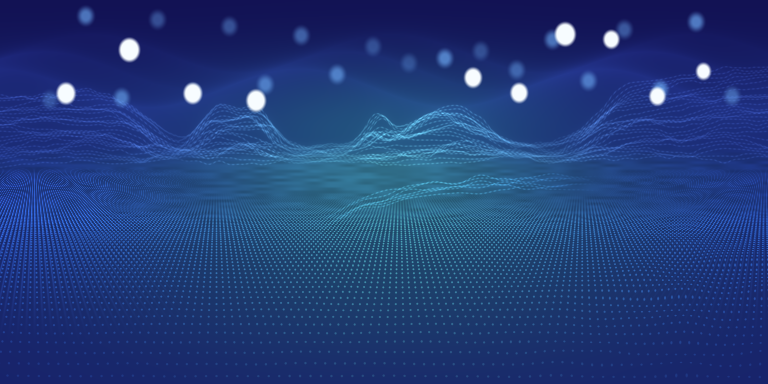
Write a WebGL 2 fragment shader that draws this background.

```glsl
#version 300 es
precision highp float;
// Night landscape of glowing particles: dotted plain, wireframe hills and floating lights.
uniform vec2 u_resolution;
out vec4 fragColor;

float hash(vec2 p) { return fract(sin(dot(p, vec2(127.1, 311.7))) * 43758.5453); }

float noise(vec2 p) {
  vec2 i = floor(p), f = fract(p);
  f = f * f * (3.0 - 2.0 * f);
  return mix(mix(hash(i), hash(i + vec2(1, 0)), f.x),
             mix(hash(i + vec2(0, 1)), hash(i + vec2(1, 1)), f.x), f.y);
}

// Elliptical falloff around a centre
float glow(vec2 p, vec2 centre, vec2 size) {
  vec2 q = (p - centre) / size;
  return exp(-dot(q, q));
}

float bump(float x, float centre, float width) { return glow(vec2(x, 0), vec2(centre, 0), vec2(width, 1)); }

// Height of the hills above the horizon
float crest(float x) {
  float left = 0.14 * (1.0 - smoothstep(0.28, 0.5, x));
  float peaks = 0.1 * bump(x, 0.57, 0.07) + 0.09 * bump(x, 0.67, 0.055)
              + 0.11 * bump(x, 1.16, 0.13) + 0.06 * bump(x, 0.98, 0.04);
  return left + peaks + 0.165 * smoothstep(1.43, 1.66, x) + 0.05 * smoothstep(1.65, 2.0, x);
}

// One strand of the hill mesh; t runs from the foot to the crest
float strand(float x, float t) {
  float shifted = x + 0.08 * (1.0 - t) * sin(t * 19.0);
  float ripple = noise(vec2(x * 9.0, t * 11.0)) + 0.3 * noise(vec2(x * 35.0, t * 20.0)) - 0.65;
  return 0.6 + crest(shifted) * t + 0.03 * (t - 0.5) + 0.032 * ripple;
}

// Dots in perspective: rows crowd together towards the horizon
float plainDots(vec2 p, float px) {
  vec2 cell = vec2(0.045, 0.0945);
  float depth = max(0.625 - p.y, 0.02);
  float row = floor(1.0 / depth / cell.y) + 0.5;
  float rowDepth = 1.0 / (row * cell.y);
  float column = fract((p.x - 1.04) / (rowDepth * cell.x)) - 0.5;
  float d = length(vec2(column * cell.x * rowDepth, depth - rowDepth));
  float radius = 0.0012 + 0.0025 * depth;
  float mark = 1.0 - smoothstep(radius - px * 0.6, radius + px * 0.8, d);
  return mix(0.2, mark, smoothstep(0.5, 1.7, cell.y * depth * depth / px));
}

void main() {
  vec2 p = gl_FragCoord.xy / u_resolution.y;
  float px = 1.0 / u_resolution.y;
  float centre = bump(p.x, 1.03, 0.52);
  float land = 1.0 - smoothstep(0.56, 0.64, p.y);

  // Sky with soft wisps
  vec3 sky = mix(vec3(0.10, 0.16, 0.45), vec3(0.07, 0.07, 0.33), smoothstep(0.65, 1.0, p.y));
  sky += vec3(0.03, 0.16, 0.04) * glow(p, vec2(1.0, 0.66), vec2(0.45, 0.17));
  for (int i = 0; i < 3; i++) {
    float k = float(i);
    float wave = 0.86 - 0.045 * k + 0.05 * cos((p.x - 1.02 + 0.12 * k) * 8.0);
    float veil = exp(-abs(p.y - wave) * (p.y > wave ? 60.0 : 18.0));
    sky += vec3(0.035, 0.05, 0.11) * veil * (0.15 + 0.6 * noise(vec2(p.x * 3.0, k * 5.0)));
  }

  // Plain lit from the middle of the horizon, with fine broken ripples
  vec3 ground = mix(vec3(0.09, 0.13, 0.42), vec3(0.12, 0.27, 0.42), glow(p, vec2(1.03, 0.38), vec2(0.8, 0.34)));
  ground += vec3(0.05, 0.15, 0.09) * glow(p, vec2(0.97, 0.57), vec2(0.45, 0.13));
  ground *= 1.0 + 0.3 * smoothstep(0.3, 0.5, p.y) * (noise(p * vec2(22.0, 130.0)) - 0.5);
  vec3 color = mix(sky, ground, land);
  vec3 spark = mix(vec3(0.2, 0.44, 0.9), vec3(0.36, 0.78, 0.84), centre);

  // Rippled dot field
  float rough = 0.005 + 0.012 * smoothstep(1.2, 1.8, p.x);
  vec2 warped = p + vec2(0.0, rough * (noise(p * vec2(9.0, 24.0)) - 0.5));
  color = mix(color, spark, plainDots(warped, px) * land * mix(0.2, 0.75, smoothstep(0.0, 0.4, p.y)));

  // Streaks fanning out at both sides
  float fan = (p.x - (p.x < 1.04 ? 0.09 : 1.99)) / max(0.625 - p.y, 0.02) / 0.045;
  float side = smoothstep(0.45, 0.95, abs(p.x - 1.04)) * (p.x < 1.04 ? 0.35 : 0.15);
  side *= smoothstep(0.1, 0.45, p.y) * (1.0 - smoothstep(0.52, 0.57, p.y));
  color += spark * side * pow(0.5 + 0.5 * cos(6.2832 * fan), 4.0);

  // Bright fold crossing the plain
  for (int i = 0; i < 6; i++) {
    float k = float(i);
    float fold = 0.41 + 0.135 * (1.0 - exp(-6.0 * (p.x - 0.82))) - 0.006 * k
               + 0.02 * (noise(vec2(p.x * 16.0, k * 3.0)) - 0.5);
    float span = smoothstep(0.78, 1.0, p.x) * (1.0 - smoothstep(1.3, 1.6, p.x));
    float beads = 0.6 + 0.4 * sin(p.x * 520.0 + k * 2.0);
    color += spark * 0.25 * span * beads * (1.0 - smoothstep(0.0, 0.001 + px, abs(p.y - fold)));
  }

  // Wireframe hills
  vec3 meshColor = mix(vec3(0.38, 0.52, 0.85), vec3(0.5, 0.85, 0.82), centre);
  float density = mix(0.13, 0.2, centre) * mix(0.45, 1.0, smoothstep(0.0, 0.08, crest(p.x)));
  for (int i = 0; i < 28; i++) {
    float t = float(i) / 27.0;
    float y = strand(p.x, t);
    float slope = (strand(p.x + 0.004, t) - y) / 0.004;
    float d = abs(p.y - y) / sqrt(1.0 + slope * slope);
    float beads = 0.6 + 0.4 * sin(p.x * 520.0 + t * 80.0);
    color += meshColor * density * ((1.0 - smoothstep(0.0, 0.001 + px, d)) * beads + 0.04 * exp(-d * 90.0));
  }

  // Floating lights: a soft blue scatter, then bright discs in two groups
  for (int i = 0; i < 30; i++) {
    float k = float(i), j = k - 24.0;
    vec2 c = vec2(0.13 + 0.0935 * k, 0.85 + 0.11 * sin(3.0 * k - 1.6));
    if (i >= 20) c = i < 24 ? vec2(0.172 + 0.165 * (k - 20.0), 0.79 + 0.08 * cos(2.0 * (k - 21.0)))
                            : vec2(1.232 + 0.12 * j, 0.84 + 0.1 * cos(1.745 * (j - 2.45)));
    float d = length((p - c) * vec2(1.08, 0.95));
    float r = 0.019 + 0.009 * hash(vec2(k, 7.0));
    float soft = (1.0 - smoothstep(0.008, 0.03, d)) * (0.3 + 0.45 * hash(vec2(k, 3.0)));
    float bright = 1.0 - smoothstep(r - 0.006, r + 0.006, d);
    color = i < 20 ? mix(color, vec3(0.42, 0.66, 0.95), soft) : mix(color, vec3(0.97, 0.99, 1.0), bright);
  }
  fragColor = vec4(clamp(color, 0.0, 1.0), 1.0);
}
```
